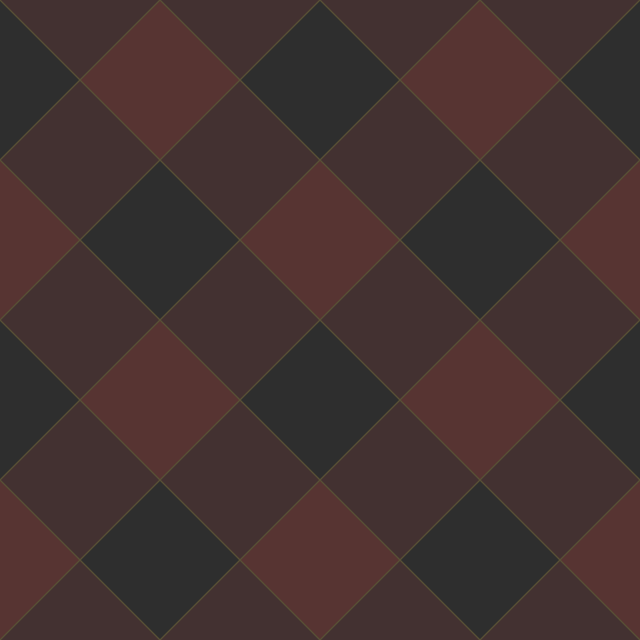
This pattern is drawn by a Shadertoy shader. Its source:

```glsl
// Harlequin check: four diamonds across and four down, in red, charcoal and
// a mid tone between them, with thin olive lines along every diamond edge.
// The plane is turned to diagonal axes, where each diamond is a unit cell.

const float DIAMONDS = 4.0;           // across and down; even, so it tiles
const float LINE_HALF_WIDTH = 0.0041; // in diamond widths

const vec3 RED      = vec3(0.340, 0.203, 0.198);
const vec3 CHARCOAL = vec3(0.180, 0.180, 0.180);
const vec3 MID      = vec3(0.263, 0.192, 0.192);
const vec3 OLIVE    = vec3(0.345, 0.312, 0.206);

// Diagonal axes: whole numbers fall on the diamond edges.
vec2 toDiagonal(vec2 p) {
    return vec2(p.x + p.y, p.x - p.y);
}

// Colour from the parity of the cell on both diagonals.
vec3 diamondColor(vec2 cell) {
    vec2 parity = mod(cell, 2.0);
    if (parity.x == parity.y) return MID;
    return parity.y > parity.x ? RED : CHARCOAL;
}

// Distance to the nearest diamond edge, in diamond widths.
float edgeDistance(vec2 diagonal) {
    vec2 d = abs(diagonal - round(diagonal));
    return min(d.x, d.y) * inversesqrt(2.0);
}

// Share of a pixel covered by a line of the given half width.
float lineCoverage(float dist, float halfWidth, float pixel) {
    return clamp((halfWidth - dist) / pixel + 0.5, 0.0, 1.0);
}

void mainImage(out vec4 fragColor, in vec2 fragCoord) {
    vec2 p = fragCoord / iResolution.xy * DIAMONDS;
    float pixel = DIAMONDS / min(iResolution.x, iResolution.y);
    vec2 diagonal = toDiagonal(p);

    // Diamonds, then the lines over them
    vec3 color = diamondColor(floor(diagonal));
    float line = lineCoverage(edgeDistance(diagonal), LINE_HALF_WIDTH, pixel);
    color = mix(color, OLIVE, line);

    fragColor = vec4(color, 1.0);
}
```
